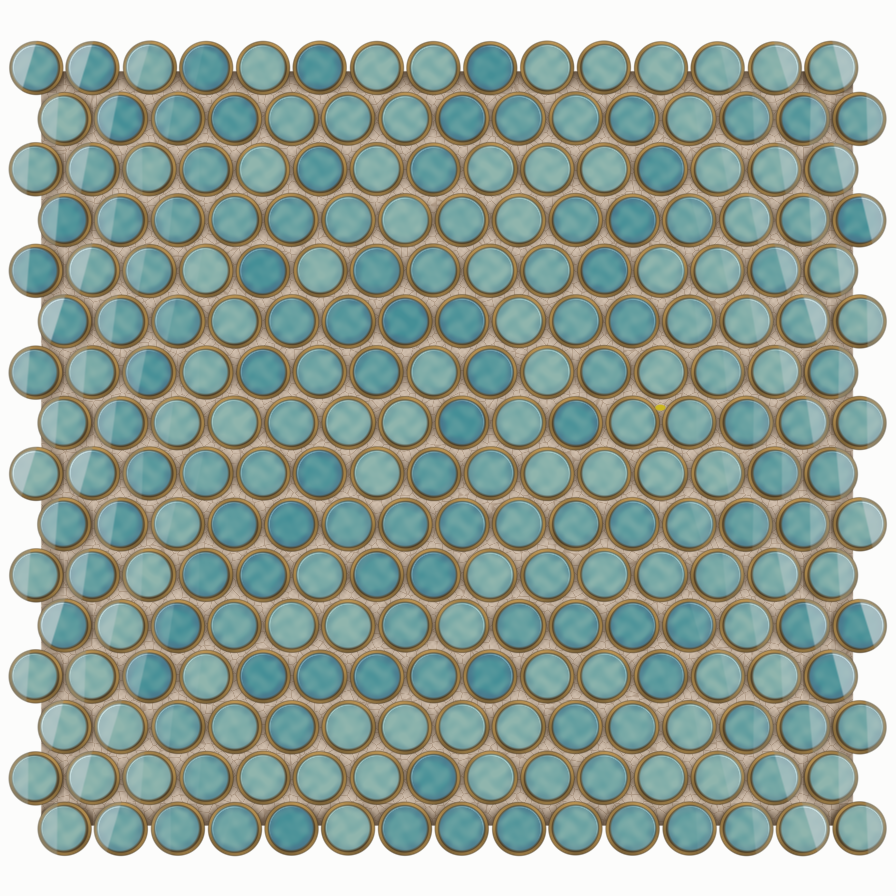
Give the GLSL for this pattern, as a Shadertoy shader.

```glsl
// Sheet of glazed penny-round tiles: 16 staggered rows of 15 discs on pale mesh grout.
// Each disc has a bronze rim, a hashed teal glaze with sine mottling and a side reflection;
// cellular noise draws the grout threads, and the sheet sits on a near-white ground.

const vec2 PITCH = vec2(0.0634, 0.0566);
const float RADIUS = 0.0301;

vec2 hash2(vec2 p) {
    vec3 q = fract(p.xyx * vec3(0.1031, 0.1030, 0.0973));
    q += dot(q, q.yzx + 33.33);
    return fract((q.xx + q.yz) * q.zy);
}

// Distances to the nearest and second nearest cell points
vec2 cellular(vec2 p) {
    vec2 cell = floor(p), nearest = vec2(9.0);
    for (int y = -1; y <= 1; y++)
    for (int x = -1; x <= 1; x++) {
        vec2 c = cell + vec2(x, y);
        float d = length(c + hash2(c + 50.0) - p);
        nearest = d < nearest.x ? vec2(d, nearest.x) : vec2(nearest.x, min(nearest.y, d));
    }
    return nearest;
}

vec2 tileCenter(vec2 id) {
    float stagger = 0.5 * (1.0 - mod(id.y, 2.0));
    return vec2(0.0402, 0.0751) + PITCH * (id + vec2(stagger, 0.0));
}

vec3 groutColor(vec2 uv, float shadow) {
    vec2 cells = cellular(uv * 105.0);
    float thread = 1.0 - smoothstep(0.02, 0.13, cells.y - cells.x);
    float weave = sin(uv.x * 900.0 + sin(uv.y * 410.0)) * sin(uv.y * 830.0);
    vec3 col = vec3(0.88, 0.81, 0.74) + 0.025 * weave;
    col = mix(col, vec3(0.66, 0.56, 0.47), 0.5 * thread);
    return mix(col, vec3(0.32, 0.25, 0.18), shadow);
}

vec3 tileColor(vec2 p, vec2 id, float side, float px) {
    vec2 rnd = hash2(id + 7.0);
    float r = length(p);

    // Bronze rim, bright along its crest
    float crest = 1.0 - smoothstep(0.0005, 0.0024, abs(r - 0.0280));
    vec3 rim = mix(vec3(0.38, 0.30, 0.18), vec3(0.63, 0.50, 0.28), crest);
    rim *= 0.96 + 0.12 * p.y / RADIUS + 0.08 * sin(atan(p.y, p.x) * 3.0 + rnd.x * 30.0);

    // Mottled glaze, bluer where it pools at the edge
    vec2 g = p - vec2(side * 0.0014, 0.0005);
    float gr = length(g);
    float tone = pow(rnd.x, 1.7);
    float mottle = sin(g.x * 190.0 + rnd.x * 40.0 + 2.0 * sin(g.y * 160.0 + rnd.y * 30.0))
                 + 0.7 * sin(g.y * 270.0 + rnd.y * 50.0 + 1.5 * sin(g.x * 230.0));
    vec3 glaze = mix(vec3(0.56, 0.71, 0.68), vec3(0.27, 0.56, 0.59),
                     clamp(0.08 + 0.82 * tone + 0.09 * mottle, 0.0, 1.0));
    float pool = smoothstep(0.015, 0.0262, gr + 0.0012 * mottle);
    glaze = mix(glaze, vec3(0.29, 0.44, 0.54), pool * (0.22 + 0.55 * tone));

    // Pale window reflection, strongest toward the sheet's sides
    float facing = g.x * sign(side) + 0.35 * g.y * (rnd.y - 0.1);
    float lit = smoothstep(0.45, 0.95, abs(side)) * smoothstep(0.0055, 0.0085, facing);
    glaze = mix(glaze, vec3(0.73, 0.79, 0.80), lit * (0.4 + 0.4 * rnd.y));
    rim = mix(rim, vec3(0.56, 0.57, 0.53), 0.5 * lit);

    // Thin glint on the upper edge of the glaze
    float glint = 1.0 - smoothstep(0.0003, 0.0013, abs(gr - 0.0242));
    glaze += 0.13 * glint * smoothstep(0.1, 0.9, dot(g / max(gr, 0.0001), vec2(sign(side) * 0.7, 0.7)));

    float glazeRadius = 0.0252 + 0.0009 * (rnd.y - 0.5);
    return mix(rim, glaze, 1.0 - smoothstep(-0.0006 - px, 0.0006 + px, gr - glazeRadius));
}

void mainImage(out vec4 fragColor, in vec2 fragCoord) {
    float px = 1.0 / min(iResolution.x, iResolution.y);
    vec2 uv = (fragCoord - 0.5 * iResolution.xy) * px + 0.5;

    // Nearest tile, with contact shadows gathered from its neighbours
    float row = floor((uv.y - 0.0751) / PITCH.y + 0.5);
    float best = 9.0, light = 1.0;
    vec2 bestId = vec2(0.0), bestP = vec2(0.0);
    for (int y = -1; y <= 1; y++)
    for (int x = -1; x <= 1; x++) {
        float j = clamp(row + float(y), 0.0, 15.0);
        float i = floor((uv.x - tileCenter(vec2(0.0, j)).x) / PITCH.x + 0.5);
        vec2 id = vec2(clamp(i + float(x), 0.0, 14.0), j);
        vec2 p = uv - tileCenter(id) - 0.0009 * (hash2(id + 91.0) - 0.5);
        float d = length(p) - RADIUS;
        float sideways = abs(p.x) / (length(p) + 0.0001);
        light *= 1.0 - (0.10 + 0.48 * sideways * sideways) * exp(-max(d, 0.0) / 0.0042);
        if (d < best) { best = d; bestId = id; bestP = p; }
    }

    // Grout fills the inner sheet only
    vec2 box = abs(uv - vec2(0.499, 0.4995)) - vec2(0.453, 0.421);
    float sheet = 1.0 - smoothstep(-px, px, max(box.x, box.y));
    vec3 col = mix(vec3(0.99, 0.99, 0.985), groutColor(uv, 1.0 - light), sheet);

    float side = (tileCenter(bestId).x - 0.5) * 2.15;
    col = mix(col, tileColor(bestP, bestId, side, px), 1.0 - smoothstep(-px, px, best));

    // Stray yellow glaze chip
    float chip = length((uv - vec2(0.737, 0.545)) * vec2(0.7, 1.2)) - 0.004;
    col = mix(col, vec3(0.80, 0.72, 0.12), 1.0 - smoothstep(-px, px, chip));

    fragColor = vec4(clamp(col, 0.0, 1.0), 1.0);
}
```
